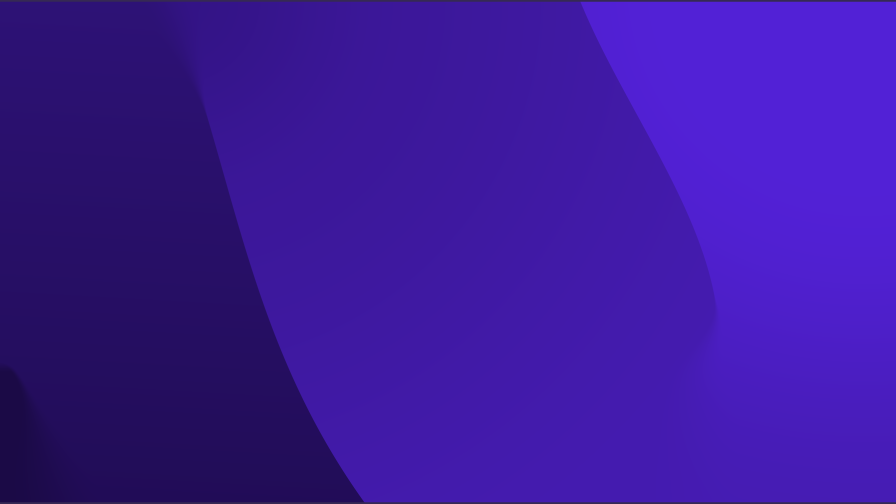
Write a WebGL 2 fragment shader that draws this background.

```glsl
#version 300 es
precision highp float;
// Layered violet waves sweeping down the canvas, with soft shaded folds.
uniform vec2 u_resolution;
out vec4 fragColor;

// Cubic curve giving the horizontal place of an edge at depth t.
float curve(float t, vec4 k) {
    return k.x + t * (k.y + t * (k.z + t * k.w));
}

// Coverage of the side right of an edge, blurred by the given softness.
float rightOf(float x, float edge, float softness) {
    float w = softness + 0.75 / u_resolution.x;
    return smoothstep(-w, w, x - edge);
}

void main() {
    vec2 uv = gl_FragCoord.xy / u_resolution;
    float t = 1.0 - uv.y;                      // depth below the top
    vec2 p = vec2(uv.x * 16.0 / 9.0, t);       // square units of the height

    // Left panel: darkens downwards
    vec3 left = mix(vec3(0.178, 0.070, 0.465), vec3(0.130, 0.048, 0.340),
                    clamp(t + 0.10 * (0.2 - uv.x), 0.0, 1.0));

    // Dark fold in the lower left corner
    float foldEdge = 0.045 * sqrt(max(t - 0.72, 0.0) / 0.14);
    float foldSoft = 0.003 + 0.05 * smoothstep(0.74, 1.0, t);
    float fold = (1.0 - rightOf(uv.x, foldEdge, foldSoft)) * smoothstep(0.715, 0.74, t);
    left = mix(left, vec3(0.105, 0.040, 0.275), fold);

    // Middle wave: brightens away from its upper left
    float reach = length(p - vec2(0.35, 0.0));
    vec3 middle = mix(vec3(0.200, 0.076, 0.525), vec3(0.232, 0.090, 0.597),
                      smoothstep(0.0, 0.45, reach));
    middle = mix(middle, vec3(0.268, 0.107, 0.688), smoothstep(0.3, 1.35, reach));

    // Right wave: flat and bright above, dimming around a large arc
    float arc = length(p - vec2(1.713, -0.04));
    vec3 right = mix(vec3(0.322, 0.128, 0.838), vec3(0.272, 0.108, 0.700),
                     smoothstep(0.40, 1.10, arc));

    // Wave edges: the left one melts at the top, the right one at the bottom
    float leftEdge = curve(t, vec4(0.187, 0.226, -0.195, 0.190));
    float leftSoft = 0.03 * (1.0 - smoothstep(0.02, 0.24, t));
    float rightEdge = curve(t, vec4(0.647, 0.228, 0.349, -0.513));
    rightEdge = mix(rightEdge, 0.775, smoothstep(0.61, 0.77, t));
    float rightSoft = 0.05 * smoothstep(0.58, 0.85, t);

    vec3 color = mix(left, middle, rightOf(uv.x, leftEdge, leftSoft));
    color = mix(color, right, rightOf(uv.x, rightEdge, rightSoft));

    // Thin muted border along the top and bottom
    float border = 1.0 - smoothstep(0.002, 0.005, min(t, uv.y));
    color = mix(color, vec3(0.21, 0.16, 0.33), border);

    fragColor = vec4(color, 1.0);
}
```
